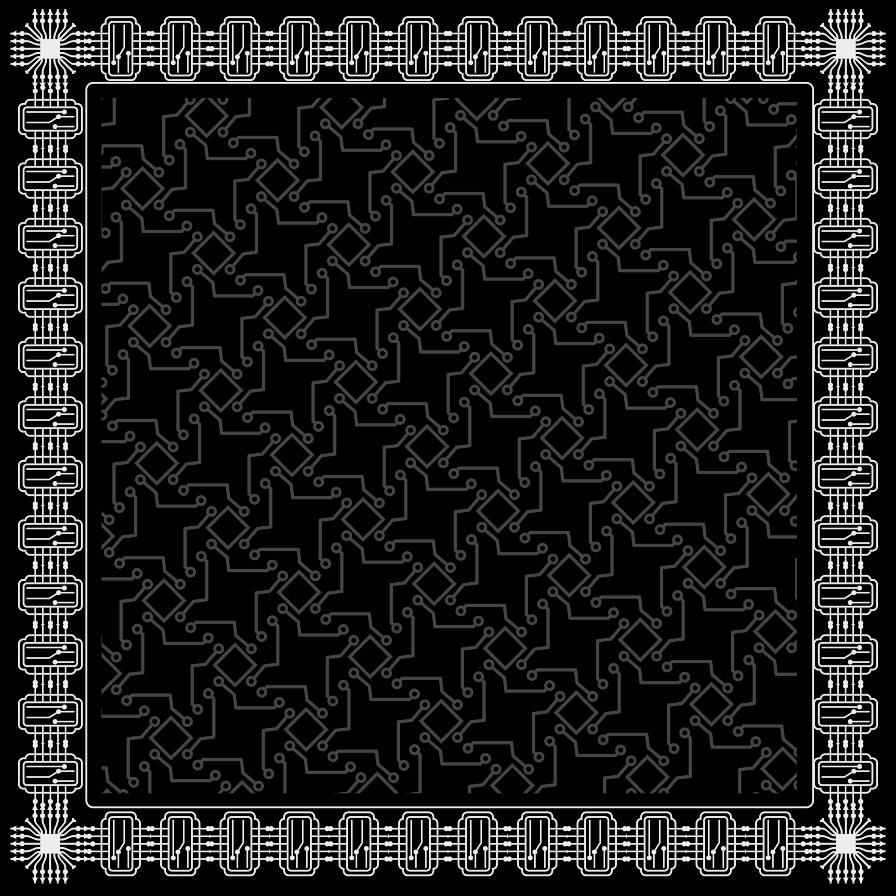
Reproduce this pattern procedurally as a WebGL 2 fragment shader.

```glsl
#version 300 es
precision highp float;
// A dark board of grey circuit traces: diamonds with four pinwheel traces each,
// repeated on a slightly tilted lattice. Around it runs a white frame of
// repeated modules joined by bus lines, with a pinned chip at every corner.
uniform vec2 u_resolution;
out vec4 fragColor;

float segment(vec2 p, vec2 a, vec2 b) {
    vec2 d = b - a;
    return length(p - a - d * clamp(dot(p - a, d) / dot(d, d), 0.0, 1.0));
}

float roundBox(vec2 p, vec2 halfSize, float radius) {
    vec2 d = abs(p) - halfSize + radius;
    return length(max(d, 0.0)) + min(max(d.x, d.y), 0.0) - radius;
}

// One diamond and its four traces, each ending in two rings
float pinwheel(vec2 p) {
    float d = abs((abs(p.x) + abs(p.y) - 17.4) * 0.707) - 1.4;
    for (int i = 0; i < 4; i++) {
        float trace = segment(p, vec2(-35.7, -34.4), vec2(-33.5, -36.7));
        trace = min(trace, segment(p, vec2(-33.5, -36.7), vec2(-0.7, -36.7)));
        trace = min(trace, segment(p, vec2(-0.7, -36.7), vec2(0.7, -25.3)));
        trace = min(trace, segment(p, vec2(0.7, -25.3), vec2(11.4, -16.2)));
        float ring = min(abs(length(p - vec2(-38.0, -32.0)) - 3.4),
                         abs(length(p - vec2(14.0, -14.0)) - 3.4));
        d = min(d, min(trace - 1.4, ring - 1.25));
        p = vec2(-p.y, p.x);
    }
    return d;
}

// Pinwheels on the tilted lattice; the four nearest nodes are enough
float board(vec2 p) {
    mat2 basis = mat2(60.95, 55.25, -54.85, 62.45);
    p -= vec2(366.0, 382.7);
    vec2 cell = floor(inverse(basis) * p);
    float d = 1e3;
    for (int i = 0; i < 4; i++) {
        vec2 node = cell + vec2(i & 1, i >> 1);
        d = min(d, pinwheel(p - basis * node));
    }
    return d;
}

// Frame module: x runs along the frame, y across it
float module(vec2 p) {
    float shell = min(roundBox(p, vec2(13.0, 27.0), 4.0), roundBox(p, vec2(16.5, 21.5), 4.0));
    float d = min(abs(shell), abs(roundBox(p, vec2(10.0, 23.0), 3.0))) - 0.8;
    float wire = segment(p, vec2(-6.0, -20.0), vec2(-6.0, 12.0));
    wire = min(wire, segment(p, vec2(-2.0, 20.0), vec2(-2.0, 7.0)));
    wire = min(wire, segment(p, vec2(-2.0, 7.0), vec2(3.0, -1.0)));
    wire = min(wire, segment(p, vec2(3.0, -1.0), vec2(3.0, -20.0)));
    wire = min(wire, segment(p, vec2(6.5, 20.0), vec2(6.5, 4.0)));
    float dots = min(length(p - vec2(-6.0, 12.0)), length(p - vec2(-2.0, 7.0)));
    dots = min(dots, length(p - vec2(6.5, 4.0)));
    return min(d, min(wire - 0.7, dots - 2.1));
}

// A side of the frame: twelve modules and five bus lines
float strip(vec2 p) {
    float x = p.x - 51.0 * (clamp(floor(p.x / 51.0), -6.0, 5.0) + 0.5);
    float line = clamp(round(p.y / 6.5), -2.0, 2.0);
    float y = p.y - 6.5 * line;
    float bus = max(abs(y) - 0.7, max(10.0 - abs(x), abs(p.x) - 321.0));
    float stagger = mod(line, 2.0) * 3.0 - 1.5;
    float dots = length(vec2(abs(x) - 25.5 - stagger, y)) - 2.2;
    return min(module(vec2(x, p.y)), min(bus, dots));
}

// Corner chip: bright core, fanned traces and tipped pins
float chip(vec2 p) {
    p = abs(p);
    if (p.x < p.y) p = p.yx;
    float core = roundBox(p, vec2(8.5), 1.0);
    float pin = min(round(p.y / mix(3.6, 6.5, smoothstep(10.0, 20.0, p.x))),
                    p.x < 22.0 ? 3.0 : 2.0);
    float y = p.y - pin * mix(3.6, 6.5, smoothstep(10.0, 20.0, p.x));
    float trace = max(abs(y) - 0.85, p.x - 34.0);
    float diagonal = max((p.x - p.y) * 0.707 - 0.9, p.x - 21.0);
    float tips = min(length(vec2(p.x - 24.0, y)) - 2.2,
                     max(abs(y) + (p.x - 34.0) * 0.5, 29.0 - p.x));
    return min(min(core, tips), min(trace, diagonal));
}

float ink(float d) {
    float soft = 0.55 * 768.0 / min(u_resolution.x, u_resolution.y);
    return 1.0 - smoothstep(-soft, soft, d);
}

void main() {
    // Canvas is 768 units wide, with y pointing down
    vec2 p = gl_FragCoord.xy / u_resolution * 768.0;
    p.y = 768.0 - p.y;
    vec3 color = vec3(0.005);

    // Traces clipped to the central panel
    float panel = roundBox(p - vec2(385.0, 382.0), vec2(298.0), 0.0);
    color = mix(color, vec3(0.27), ink(max(board(p), panel)));

    // Frame: thin inner border, four sides and four chips
    float frame = abs(roundBox(p - vec2(385.5, 381.5), vec2(311.5, 310.5), 6.0)) - 0.8;
    vec2 q = p - vec2(384.0, 382.5);
    vec2 along = abs(q.y) > abs(q.x) ? q : q.yx;
    along.y -= sign(along.y) * 340.8;
    if (abs(along.y) < 30.0 && abs(along.x) < 322.0) frame = min(frame, strip(along));
    frame = min(frame, chip(abs(q) - vec2(341.0, 340.7)));
    color = mix(color, vec3(0.93), ink(frame));

    fragColor = vec4(color, 1.0);
}
```
